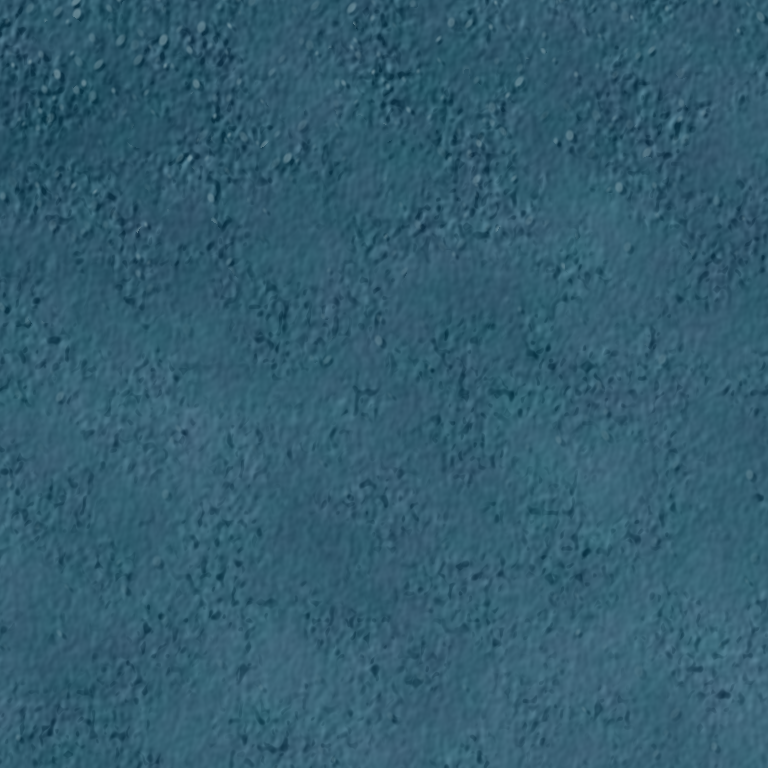
Reproduce this texture procedurally as a WebGL 1 fragment shader.

```glsl
precision highp float;
// Weathered blue painted plaster: fine rough grain, dark pits and pale flecks near the top.
uniform vec2 u_resolution;

const vec3 PAINT_BLUE = vec3(0.205, 0.370, 0.443);
const vec3 SHADE_STEP = vec3(0.040, 0.043, 0.043); // colour change per unit of shade
const vec3 HUE_SHIFT = vec3(0.026, -0.010, 0.004); // teal to violet-grey mottling
const vec3 FLECK_COLOR = vec3(0.50, 0.62, 0.66);
const vec2 TO_LIGHT = vec2(-0.0036, 0.0022);
const float GRAIN_FREQ = 88.0;
const float GRAIN_LEAN = 0.12;
const float GRAIN_STRETCH = 0.78;
const float RELIEF = 1.75;
const float FINE_GRAIN = 1.5;
const float PIT_DEPTH = 2.7;
const float CLOUD_STRENGTH = 1.15;
const float FLECK_CELLS = 50.0;
const float FLECK_SHARE = 0.5;

vec2 hash2(vec2 cell) {
  vec3 h = fract(cell.xyx * vec3(0.1031, 0.1030, 0.0973));
  h += dot(h, h.yzx + 33.33);
  return fract((h.xx + h.yz) * h.zy);
}

vec2 gradientAt(vec2 cell) {
  float angle = 6.28319 * hash2(cell).x;
  return vec2(cos(angle), sin(angle));
}

float gradientNoise(vec2 p) {
  vec2 i = floor(p);
  vec2 f = p - i;
  vec2 w = f * f * f * (f * (f * 6.0 - 15.0) + 10.0);
  vec2 e = vec2(1.0, 0.0);
  float low = mix(dot(gradientAt(i), f), dot(gradientAt(i + e), f - e), w.x);
  float high = mix(dot(gradientAt(i + e.yx), f - e.yx), dot(gradientAt(i + 1.0), f - 1.0), w.x);
  return mix(low, high, w.y);
}

float clouds(vec2 p) {
  float sum = 0.0;
  float amplitude = 1.0;
  for (int octave = 0; octave < 4; octave++) {
    sum += amplitude * gradientNoise(p);
    p = mat2(1.6, 1.2, -1.2, 1.6) * p + 17.3;
    amplitude *= 0.65;
  }
  return sum;
}

// Slightly leaning, vertically stretched grain space
vec2 grainSpace(vec2 p) {
  return vec2(p.x - GRAIN_LEAN * p.y, p.y * GRAIN_STRETCH) * GRAIN_FREQ;
}

float surfaceHeight(vec2 p) {
  vec2 q = grainSpace(p);
  return gradientNoise(q * 0.8 + 41.0) + 0.6 * gradientNoise(q * 1.5 + 7.0);
}

// x: coverage of pale flecks, y: coverage of their shadows
vec2 flecks(vec2 p, float density, float pixel) {
  vec2 q = p * FLECK_CELLS;
  vec2 home = floor(q);
  vec2 cover = vec2(0.0);
  float blur = max(0.10, pixel * FLECK_CELLS);
  for (int y = -1; y <= 1; y++) {
    for (int x = -1; x <= 1; x++) {
      vec2 cell = home + vec2(float(x), float(y));
      vec2 place = hash2(cell + 71.0);
      vec2 trait = hash2(cell + 153.0);
      vec2 look = hash2(cell + 211.0);
      float radius = mix(0.09, 0.27, trait.y * trait.y);
      float strength = step(trait.x, density) * mix(0.25, 0.9, look.x * look.x);
      vec2 d = q - cell - place;
      d = vec2(d.x + (look.y - 0.6) * d.y, d.y * 0.75);
      float body = 1.0 - smoothstep(radius - blur, radius + blur, length(d));
      float shadow = 1.0 - smoothstep(radius - blur, radius + blur, length(d - vec2(0.24, -0.16)));
      cover = max(cover, vec2(strength * body, min(1.0, strength * 1.6) * shadow));
    }
  }
  return cover;
}

void main() {
  vec2 p = gl_FragCoord.xy / u_resolution.y;
  vec2 uv = gl_FragCoord.xy / u_resolution;
  float pixel = 1.0 / u_resolution.y;
  vec2 q = grainSpace(p);

  // Broad tone: darker, rougher top, lighter towards the bottom and right
  float cloud = clouds(p * 3.2 + 5.0);
  float patches = clouds(p * 9.0 + 31.0);
  float roughness = smoothstep(0.5, 1.0, uv.y + 0.25 * patches - 0.12 * uv.x);
  float shade = mix(0.4, -0.6, smoothstep(0.15, 0.95, uv.y));
  shade += 0.9 * (uv.x - 0.4) * smoothstep(0.4, 1.0, uv.y);
  shade += CLOUD_STRENGTH * cloud;

  // Uneven grain lit from the upper left
  float unevenness = mix(0.65, 1.3, smoothstep(-0.4, 0.4, patches)) * mix(0.9, 1.5, roughness);
  float relief = surfaceHeight(p) - surfaceHeight(p + TO_LIGHT);
  float fine = gradientNoise(q * 1.3 + 90.0) + 0.5 * gradientNoise(q * 0.55 + 23.0);
  shade += unevenness * (RELIEF * relief + FINE_GRAIN * fine);

  // Clustered dark pits of two sizes
  float cluster = smoothstep(-0.35, 0.4, patches);
  float pit = smoothstep(0.16, 0.46, gradientNoise(q * 0.85 + 130.0));
  float speck = smoothstep(0.2, 0.45, gradientNoise(q * 1.25 + 270.0));
  shade -= PIT_DEPTH * max(pit, 0.7 * speck) * mix(0.1, 0.95, cluster);

  // Pale flecks, mostly at the upper left
  float density = FLECK_SHARE * mix(0.1, 1.0, roughness);
  vec2 fleck = flecks(p, density, pixel);
  shade -= 2.2 * fleck.y * (1.0 - fleck.x);

  float hue = gradientNoise(p * 22.0 + 60.0) + 0.6 * gradientNoise(p * 5.0 + 12.0);
  vec3 color = PAINT_BLUE + SHADE_STEP * max(shade, -4.0) + HUE_SHIFT * hue;
  color = mix(color, FLECK_COLOR, fleck.x * mix(0.4, 0.85, roughness));
  gl_FragColor = vec4(clamp(color, 0.0, 1.0), 1.0);
}
```
